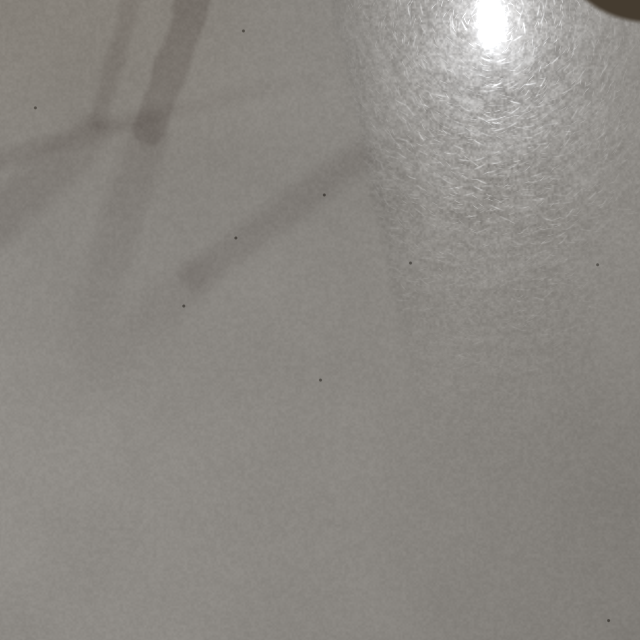
A WebGL 1 fragment shader for this texture:

```glsl
precision highp float;
// Scuffed grey floor with soft shadow streaks and a lamp reflected in circular scratches.
uniform vec2 u_resolution;

float hash(vec2 p) {
  vec3 q = fract(vec3(p.xyx) * 0.1031);
  q += dot(q, q.yzx + 33.33);
  return fract((q.x + q.y) * q.z);
}

float noise(vec2 p) {
  vec2 i = floor(p), f = fract(p);
  f = f * f * (3.0 - 2.0 * f);
  return mix(mix(hash(i), hash(i + vec2(1.0, 0.0)), f.x),
             mix(hash(i + vec2(0.0, 1.0)), hash(i + vec2(1.0, 1.0)), f.x), f.y);
}

float fbm(vec2 p) {
  float sum = 0.0, weight = 0.5;
  for (int i = 0; i < 4; i++) {
    sum += weight * noise(p);
    p = p * 2.03 + 17.1;
    weight *= 0.5;
  }
  return sum;
}

// Soft streak from a to b, fading from strength.x to strength.y.
float streak(vec2 p, vec2 a, vec2 b, float halfWidth, float soft, vec2 strength) {
  vec2 ab = b - a;
  float t = clamp(dot(p - a, ab) / dot(ab, ab), 0.0, 1.0);
  float d = length(p - a - ab * t);
  return mix(strength.x, strength.y, t) * (1.0 - smoothstep(halfWidth - soft, halfWidth + soft, d));
}

// Short random strokes lying across the direction to the lamp.
float scratches(vec2 p, vec2 lamp, float scale, float seed) {
  vec2 g = p * scale, cell = floor(g);
  float sum = 0.0;
  for (int y = -1; y <= 1; y++) {
    for (int x = -1; x <= 1; x++) {
      vec2 id = cell + vec2(float(x), float(y));
      vec2 mid = id + vec2(hash(id + seed), hash(id + seed + 41.7));
      vec2 toLamp = normalize(mid / scale - lamp + 0.0001);
      float tilt = (hash(id + seed + 83.1) - 0.5) * 1.1;
      vec2 n = toLamp * cos(tilt) + vec2(-toLamp.y, toLamp.x) * sin(tilt);
      vec2 d = g - mid;
      float along = dot(d, vec2(-n.y, n.x)), across = dot(d, n) + along * along * 0.08;
      float gain = pow(hash(id + seed + 127.3), 3.0);
      sum += gain * exp(-across * across * 90.0) * (1.0 - smoothstep(0.3, 0.9, abs(along)));
    }
  }
  return sum;
}

void main() {
  vec2 p = gl_FragCoord.xy / u_resolution;
  vec2 lamp = vec2(0.768, 0.967);
  vec2 d = p - lamp;
  float r = length(d);

  // Floor tone: paler at lower left, duller at lower right and upper left
  vec3 col = vec3(0.535, 0.522, 0.502);
  col += 0.025 * (1.0 - smoothstep(0.0, 0.7, length(p - vec2(0.0, 0.2))));
  col -= 0.035 * smoothstep(0.55, 1.0, p.x) * (1.0 - smoothstep(0.15, 0.65, p.y));
  col -= vec3(0.012, 0.018, 0.026) * smoothstep(0.6, 1.0, p.y) * (1.0 - smoothstep(0.2, 0.55, p.x));
  col += (fbm(p * 7.0) - 0.47) * 0.035;

  // Shadow streaks
  vec2 w = p + (vec2(noise(p * 30.0), noise(p * 30.0 + 9.0)) - 0.5) * 0.008;
  float shade = streak(w, vec2(0.312, 1.03), vec2(0.235, 0.80), 0.026, 0.006, vec2(0.065, 0.045));
  shade += streak(w, vec2(0.232, 0.79), vec2(0.13, 0.47), 0.032, 0.018, vec2(0.038, 0.008));
  shade += streak(w, vec2(0.212, 1.02), vec2(0.152, 0.81), 0.014, 0.009, vec2(0.035, 0.04));
  shade += streak(w, vec2(0.135, 0.785), vec2(-0.02, 0.64), 0.036, 0.018, vec2(0.03, 0.04));
  shade += streak(w, vec2(-0.02, 0.745), vec2(0.18, 0.802), 0.014, 0.010, vec2(0.035, 0.025));
  shade += streak(w, vec2(0.18, 0.808), vec2(0.50, 0.877), 0.012, 0.010, vec2(0.025, 0.008));
  shade += streak(w, vec2(0.56, 0.753), vec2(0.31, 0.57), 0.024, 0.016, vec2(0.035, 0.035));
  shade += streak(w, vec2(0.30, 0.565), vec2(0.12, 0.40), 0.032, 0.025, vec2(0.028, 0.006));
  col -= shade * vec3(1.0, 1.08, 1.05);

  // Slanting left border of the polished patch
  float border = 0.515 + 0.21 * (1.0 - p.y) + 0.006 * (noise(vec2(p.y * 25.0, 3.0)) - 0.5);
  float polished = smoothstep(-0.006, 0.012, p.x - border);
  float fromBorder = max(p.x - border, 0.0);
  col -= 0.05 * polished * exp(-fromBorder / 0.045) * smoothstep(0.3, 0.75, p.y);

  // Lamp halo, stretched downwards
  vec2 q = d * vec2(1.0, 0.62);
  float halo = 0.30 * exp(-length(q) / 0.075) + 0.12 * exp(-dot(q, q) / 0.035);
  float reach = exp(-dot(d * vec2(1.0, 0.48), d * vec2(1.0, 0.48)) / 0.03);
  float sheen = mix(0.25, 1.0, polished);
  col += halo * sheen * vec3(0.96, 1.0, 1.07);

  // Scratches catching the light, with faint rings near the lamp
  float marks = scratches(p, lamp, 75.0, 5.0) + 0.8 * scratches(p, lamp, 130.0, 61.0);
  float rings = noise(vec2(r * 190.0, atan(d.x, -d.y) * 5.0)) - 0.5;
  float patchy = 0.4 + 1.2 * noise(p * 22.0);
  col += ((marks - 0.3) * 0.2 * patchy + rings * 0.11) * reach * sheen * vec3(0.97, 1.0, 1.04);

  // Lamp core
  vec2 c = d / vec2(0.016, 0.032);
  col += vec3(0.7, 0.73, 0.76) * exp(-dot(c, c)) + 0.16 * exp(-dot(d, d) / 0.003);

  // Fine grain, stronger in the polished patch
  float grain = noise(p * 330.0) + noise(p * 190.0 + 31.0) - 1.0;
  col += grain * (0.022 + 0.09 * reach * sheen);

  // Sparse dark specks
  vec2 id = floor(p * 9.0);
  vec2 speck = (id + 0.2 + 0.6 * vec2(hash(id + 3.0), hash(id + 8.0))) / 9.0;
  col -= 0.22 * step(0.86, hash(id + 19.0)) * (1.0 - smoothstep(0.001, 0.0035, length(p - speck)));

  // Dark rounded object in the upper right corner
  float rim = length((p - vec2(1.02, 1.07)) / vec2(0.14, 0.105)) - 1.0;
  col = mix(col, vec3(0.27, 0.235, 0.19), 1.0 - smoothstep(-0.05, 0.05, rim));

  gl_FragColor = vec4(clamp(col, 0.0, 1.0), 1.0);
}
```
